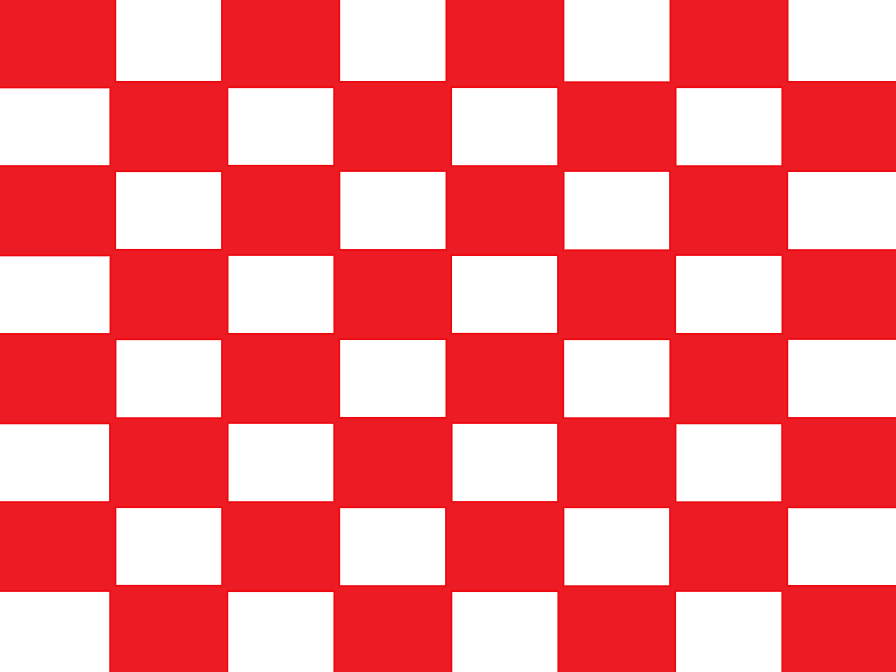
A Shadertoy shader for this pattern:

```glsl
// Red and white checkerboard, eight cells across and eight down.
// Each white cell is a box inset from its grid cell, so red bands join at the
// corners; the edges carry a thin deeper rim and a slight hashed wobble.

const vec2 GRID = vec2(8.0);
const vec2 GRID_SHIFT = vec2(0.0012, -0.0009); // in canvas heights
const float BAND_HALF = 0.0052;
const float RIM_WIDTH = 0.0026;
const float WOBBLE = 0.0008;

const vec3 RED = vec3(0.93, 0.11, 0.14);
const vec3 RIM_RED = vec3(0.93, 0.03, 0.06);
const vec3 WHITE = vec3(1.0);

float hash(vec2 p) {
    return fract(sin(dot(p, vec2(127.1, 311.7))) * 43758.5453);
}

vec2 wobble(vec2 cell, float amount) {
    return (vec2(hash(cell), hash(cell + 17.0)) - 0.5) * amount;
}

// Signed distance to a box given by two opposite corners
float boxDistance(vec2 p, vec2 low, vec2 high) {
    vec2 q = abs(p - 0.5 * (low + high)) - 0.5 * (high - low);
    return length(max(q, 0.0)) + min(max(q.x, q.y), 0.0);
}

// Antialiased fill of a signed distance
float coverage(float dist, float pixel) {
    return clamp(0.5 - dist / pixel, 0.0, 1.0);
}

// Distance to the white box of a cell; outer cells run off the canvas
float whiteBoxDistance(vec2 p, vec2 cell, vec2 cellSize) {
    vec2 low = cell * cellSize + BAND_HALF + wobble(cell, WOBBLE);
    vec2 high = (cell + 1.0) * cellSize - BAND_HALF + wobble(cell + 41.0, WOBBLE);
    low -= 1.0 - step(0.5, cell);
    high += step(GRID - 1.5, cell);
    return boxDistance(p, low, high);
}

void mainImage(out vec4 fragColor, in vec2 fragCoord) {
    float pixel = 1.0 / iResolution.y;
    vec2 cellSize = iResolution.xy * pixel / GRID;
    vec2 p = fragCoord * pixel - GRID_SHIFT;
    vec2 cell = clamp(floor(p / cellSize), vec2(0.0), GRID - 1.0);

    // Even cells, counted from the lower left, hold a white box
    float isWhite = 1.0 - mod(cell.x + cell.y, 2.0);
    float dist = whiteBoxDistance(p, cell, cellSize);

    vec3 color = mix(RED, RIM_RED, isWhite * coverage(dist - RIM_WIDTH, pixel));
    color = mix(color, WHITE, isWhite * coverage(dist, pixel));
    fragColor = vec4(color, 1.0);
}
```
